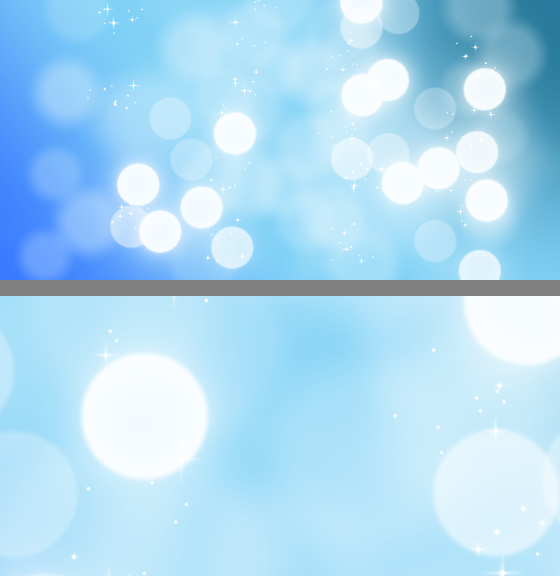
Top, the full canvas; bottom, a detail of the centre.
Write a Shadertoy shader that draws this background.

```glsl
// Soft blue bokeh: a diagonal sky gradient from royal blue to teal with noisy
// haze, blurred background discs, crisp glowing discs in two groups, and
// clusters of tiny four-pointed sparkles, all on a low-discrepancy sequence.

#define SOFT_COUNT 30
#define SOFT_SPREAD 18
#define LEFT_COUNT 8
#define DISC_COUNT 23
#define DISC_RADIUS 0.075
#define DISC_EDGE 0.005
#define GLOW_WIDTH 0.03
#define GLOW_POWER 0.45
#define HAZE_POWER 0.42
#define CLUSTER_COUNT 14
#define STARS_PER_CLUSTER 11
#define STAR_ARM 0.03

const vec3 SKY = vec3(0.50, 0.82, 0.965);
const vec3 ROYAL = vec3(0.22, 0.48, 1.0);
const vec3 TEAL = vec3(0.16, 0.48, 0.61);
const vec3 PALE = vec3(0.88, 0.96, 0.99);
const vec3 WHITE = vec3(0.985, 0.995, 1.0);
const float CLUSTER_SPREAD = 0.085;

vec2 hash2(float n) {
    return fract(sin(vec2(n * 12.71, n * 31.17) + 1.3) * 43758.5);
}

// Evenly spread points in the unit square
vec2 scatter(float n, float seed) {
    return fract(seed + n * vec2(0.7549, 0.5698));
}

float cornerGradient(vec2 cell, vec2 offset) {
    float angle = 6.2832 * hash2(dot(cell, vec2(1.0, 17.0))).x;
    return dot(vec2(cos(angle), sin(angle)), offset);
}

float gradientNoise(vec2 p) {
    vec2 c = floor(p), f = p - c;
    vec2 u = f * f * f * (f * (f * 6.0 - 15.0) + 10.0);
    vec2 e = vec2(1.0, 0.0);
    float low = mix(cornerGradient(c, f), cornerGradient(c + e, f - e), u.x);
    float high = mix(cornerGradient(c + e.yx, f - e.yx),
                     cornerGradient(c + 1.0, f - 1.0), u.x);
    return mix(low, high, u.y);
}

float bump(vec2 p, vec2 center, vec2 size) {
    vec2 q = (p - center) / size;
    return exp(-dot(q, q));
}

vec3 skyGradient(vec2 p) {
    float blue = 1.0 - smoothstep(0.0, 0.93, 0.8 * p.x + 0.6 * p.y);
    float dark = 1.0 - smoothstep(0.12, 0.95, length((p - vec2(2.0, 1.0)) * vec2(1.0, 0.85)));
    vec3 color = mix(mix(SKY, ROYAL, blue), TEAL, dark);
    float haze = bump(p, vec2(1.5, 0.42), vec2(0.32, 0.3))
               + 0.8 * bump(p, vec2(0.92, 0.85), vec2(0.25, 0.25))
               + 0.8 * bump(p, vec2(0.58, 0.58), vec2(0.25, 0.2))
               + 0.7 * bump(p, vec2(1.18, 0.2), vec2(0.16, 0.22));
    haze += 0.5 * gradientNoise(p * 3.5 + 5.0);
    return mix(color, PALE, HAZE_POWER * smoothstep(0.1, 0.85, haze));
}

// Blurred discs: the first ones anywhere, the rest in a central band
vec2 softCenter(int i) {
    float n = float(i);
    if (i < SOFT_SPREAD) return scatter(n, 0.08) * vec2(2.0, 1.05);
    return vec2(0.82, 0.08) + scatter(n, 0.31) * vec2(0.42, 0.95);
}

// Crisp discs: a loose left group, then a dense, slanted right group
vec2 discCenter(int i) {
    float n = float(i);
    vec2 jitter = (hash2(n + 3.0) - 0.5) * 0.07;
    if (i < LEFT_COUNT) return vec2(0.36, 0.07) + scatter(n, 0.2) * vec2(0.48, 0.58) + jitter;
    vec2 s = scatter(n - float(LEFT_COUNT), 0.37);
    return vec2(1.2 + 0.56 * s.x, 0.27 + 0.84 * s.y - 0.3 * s.x) + jitter;
}

// Round core with thin horizontal and vertical rays
float sparkle(vec2 q, float size, float px) {
    float radius = 0.0018 + 0.0011 * size;
    float core = 1.0 - smoothstep(radius - 0.5 * px, radius + px, length(q));
    vec2 a = abs(q);
    float arm = STAR_ARM * size, width = max(0.0014, 0.4 * px);
    vec2 ray = exp(-a.yx / width) * max(1.0 - a / max(arm, 0.001), 0.0);
    return core * 0.8 + max(ray.x, ray.y) * step(0.15, size);
}

void mainImage(out vec4 fragColor, in vec2 fragCoord) {
    vec2 p = fragCoord / iResolution.y;
    float px = 1.0 / iResolution.y;
    vec3 color = skyGradient(p);

    for (int i = 0; i < SOFT_COUNT; i++) {
        vec2 h = hash2(float(i) + 40.0);
        float d = length(p - softCenter(i));
        float radius = mix(0.085, 0.125, h.x);
        float blur = mix(0.02, 0.05, h.y);
        float cover = 1.0 - smoothstep(radius - blur, radius + blur, d);
        color = mix(color, PALE, cover * mix(0.12, 0.45, h.y));
    }

    // Crisp discs with a tight halo and a wide one
    for (int i = 0; i < DISC_COUNT; i++) {
        float d = length(p - discCenter(i));
        float light = mix(0.3, 0.97, smoothstep(0.12, 0.6, fract(float(i) * 0.618 + 0.3)));
        float halo = exp(-max(d - DISC_RADIUS, 0.0) / GLOW_WIDTH) + 0.35 * exp(-d * d / 0.022);
        color = mix(color, WHITE, GLOW_POWER * light * light * light * halo);
        float edge = max(DISC_EDGE, px);
        float cover = 1.0 - smoothstep(DISC_RADIUS - edge, DISC_RADIUS + edge, d);
        float rim = 0.88 + 0.12 * d * d / (DISC_RADIUS * DISC_RADIUS);
        color = mix(color, WHITE, cover * light * rim);
    }

    for (int i = 0; i < CLUSTER_COUNT; i++) {
        vec2 q = p - vec2(0.3, 0.04) - scatter(float(i), 0.55) * vec2(1.65, 0.92);
        if (length(q) > 2.0 * CLUSTER_SPREAD) continue;
        for (int j = 0; j < STARS_PER_CLUSTER; j++) {
            float n = float(i * STARS_PER_CLUSTER + j) + 100.0;
            vec2 offset = (hash2(n) * 2.0 - 1.0) * CLUSTER_SPREAD;
            float size = pow(hash2(n + 300.0).x, 3.0);
            color = mix(color, vec3(1.0), min(sparkle(q - offset, size, px), 1.0));
        }
    }
    fragColor = vec4(color, 1.0);
}
```
